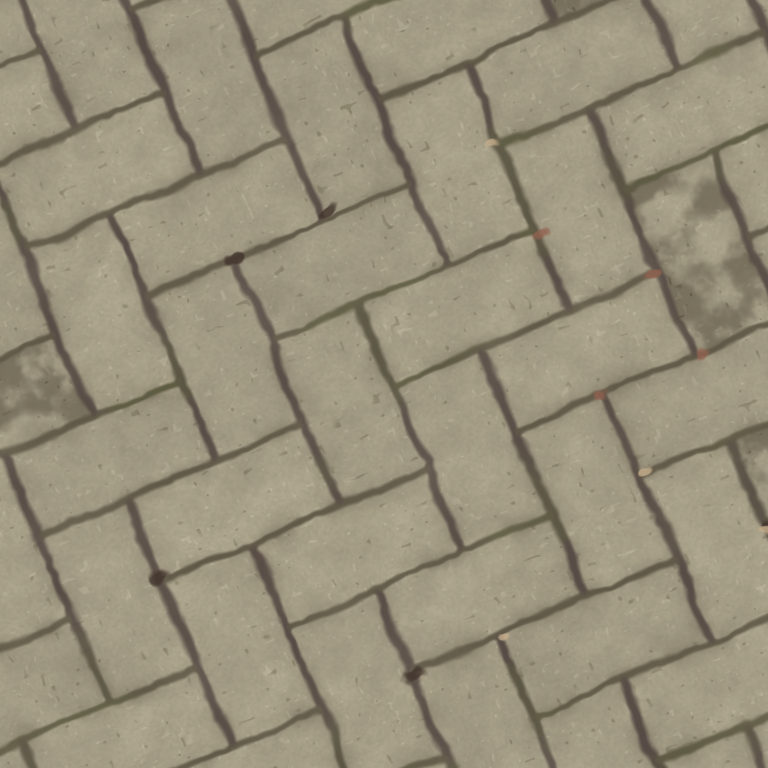
Write a three.js fragment shader that draws this texture.

```glsl
// Worn concrete pavers in a tilted herringbone bond with dark, dirty joints.
varying vec2 vUv;

// Lattice: one paver width along each bond axis, in canvas units
const vec2 AXIS_U = vec2(0.1152, 0.0490);
const vec2 AXIS_V = vec2(0.0456, -0.1078);
const vec2 ORIGIN = vec2(0.3516, 0.556);

const vec3 PAVER_LIGHT = vec3(0.68, 0.65, 0.555);
const vec3 PAVER_DARK = vec3(0.595, 0.565, 0.485);
const vec3 STAIN = vec3(0.42, 0.39, 0.32);
const vec3 JOINT_STEEP = vec3(0.34, 0.295, 0.27);
const vec3 JOINT_FLAT = vec3(0.375, 0.345, 0.275);
const vec3 MOSS = vec3(0.36, 0.37, 0.25);
const vec3 CLOT = vec3(0.25, 0.20, 0.17);
const vec3 CHIP_TAN = vec3(0.76, 0.67, 0.54);
const vec3 CHIP_RUST = vec3(0.57, 0.38, 0.31);

float hash(vec2 p) {
  vec3 q = fract(p.xyx * 0.1031);
  q += dot(q, q.yzx + 33.33);
  return fract((q.x + q.y) * q.z);
}

float noise(vec2 p) {
  vec2 i = floor(p), f = fract(p);
  f = f * f * (3.0 - 2.0 * f);
  return mix(mix(hash(i), hash(i + vec2(1.0, 0.0)), f.x),
             mix(hash(i + vec2(0.0, 1.0)), hash(i + 1.0), f.x), f.y);
}

float fbm(vec2 p) {
  float sum = 0.0, amp = 0.5;
  for (int i = 0; i < 4; i++) {
    sum += amp * noise(p);
    p = p * 2.03 + 17.3;
    amp *= 0.5;
  }
  return sum / 0.9375;
}

float cross2(vec2 a, vec2 b) { return a.x * b.y - a.y * b.x; }

vec2 toBond(vec2 p) {
  p -= ORIGIN;
  return vec2(cross2(p, AXIS_V), cross2(AXIS_U, p)) / cross2(AXIS_U, AXIS_V);
}

// Finds the paver under q: xy = its first corner, zw = its size
vec4 herringbone(vec2 q) {
  vec2 cell = floor(q);
  float k = mod(cell.x - cell.y, 4.0);
  if (k < 0.5) return vec4(cell, 1.0, 2.0);
  if (k < 1.5) return vec4(cell, 2.0, 1.0);
  if (k < 2.5) return vec4(cell - vec2(1.0, 0.0), 2.0, 1.0);
  return vec4(cell - vec2(0.0, 1.0), 1.0, 2.0);
}

float roundBox(vec2 p, vec2 halfSize, float r) {
  vec2 e = abs(p) - halfSize + r;
  return length(max(e, 0.0)) + min(max(e.x, e.y), 0.0) - r;
}

// Irregular crumbs scattered about the joint crossings
float crumbs(vec2 q, float seed, float chance, float radius) {
  vec2 id = floor(q + 0.5);
  vec2 jitter = vec2(hash(id + seed), hash(id + seed + 9.7)) - 0.5;
  vec2 d = q - id - jitter * 0.16;
  float r = radius * (0.6 + 0.8 * noise(q * 14.0 + seed));
  float shape = 1.0 - smoothstep(r * 0.6, r * 1.2, length(d * vec2(0.8, 1.25)));
  return shape * step(hash(id + seed + 4.1), chance);
}

vec3 paverColor(vec2 q, vec2 id) {
  float tone = hash(id + 31.0);
  float mottling = fbm(q * 4.0 + tone * 20.0);
  vec3 col = mix(PAVER_DARK, PAVER_LIGHT, clamp(0.35 + 0.35 * tone + 0.9 * (mottling - 0.4), 0.0, 1.0));
  col *= 1.0 + 0.05 * (noise(q * 34.0) - 0.5);

  // Damp stains on a few pavers, faint smudges on the rest
  float dirty = step(0.86, hash(id + 53.0));
  float blot = smoothstep(0.4, 0.68, fbm(q * 2.3 + 40.0));
  col = mix(col, STAIN, blot * mix(0.06, 0.75, dirty));

  // Small pale grains and dark pits
  float grain = noise(q * 17.0 + 80.0);
  col += 0.045 * smoothstep(0.84, 0.95, grain);
  return col - 0.09 * smoothstep(0.88, 0.98, noise(q * 13.0 + 120.0));
}

void main() {
  vec2 q = toBond(vUv);
  vec2 wobble = vec2(noise(q * 2.6), noise(q * 2.6 + 50.0)) - 0.5;
  q += wobble * 0.07 + (vec2(noise(q * 11.0), noise(q * 11.0 + 70.0)) - 0.5) * 0.025;

  vec4 paver = herringbone(q);
  vec2 halfSize = paver.zw * 0.5;
  vec2 local = q - paver.xy - halfSize;
  float edge = -roundBox(local, halfSize, 0.07);
  vec3 col = paverColor(q, paver.xy);

  // Grime fading in from the rim
  float grime = exp(-edge * 11.0) * smoothstep(0.25, 0.75, fbm(q * 3.0 + 90.0));
  col = mix(col, STAIN, 0.6 * grime);

  // Joints: steep ones wider and browner, flat ones thinner and greener
  vec2 side = abs(local) - halfSize;
  float steep = smoothstep(-0.08, 0.08, side.x - side.y);
  vec3 joint = mix(JOINT_FLAT, JOINT_STEEP, steep);
  joint = mix(joint, MOSS, 0.5 * smoothstep(0.6, 0.8, noise(q * 1.3 + 15.0)));
  float width = mix(0.036, 0.046, steep) * (0.7 + 0.6 * noise(q * 2.2 + 60.0));
  float gap = 1.0 - smoothstep(width * 0.35, width * 1.7, edge);
  col = mix(col, joint, gap * mix(0.8, 1.0, noise(q * 1.9 + 25.0)));

  // Loose debris
  col = mix(col, CLOT, 0.8 * crumbs(q, 3.0, 0.06, 0.09));
  col = mix(col, CHIP_TAN, 0.85 * crumbs(q, 21.0, 0.05, 0.06));
  col = mix(col, CHIP_RUST, 0.8 * crumbs(q, 47.0, 0.03, 0.07));
  gl_FragColor = vec4(col, 1.0);
}
```
